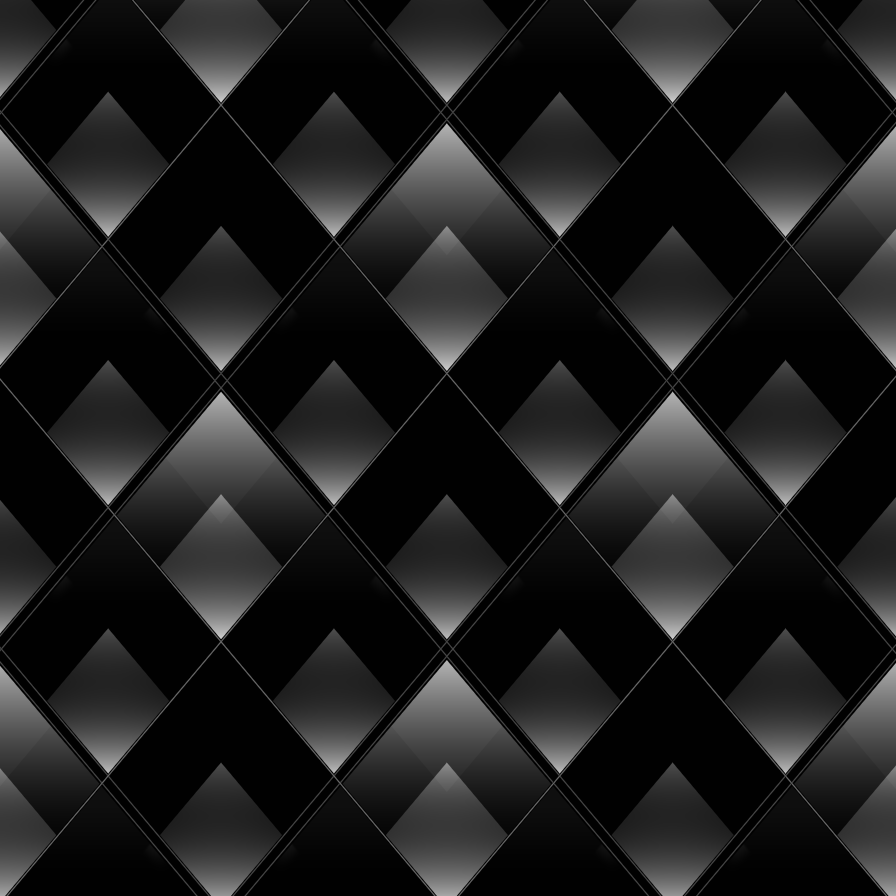
Give the GLSL for this pattern, as a Shadertoy shader.

```glsl
// Black diamond lattice with glowing nested diamonds and fine single and double lines.

const vec2  PITCH      = vec2(0.252, 0.2995);   // width and height of one diamond
const vec2  CENTRE     = vec2(0.4987, 0.7330);  // centre of one bright diamond
const float INNER      = 0.05;    // upper limit of the nested diamond, cell units
const float INSET      = 0.009;   // gap between fills and lower edges
const float BAND       = 0.054;   // spacing of the double lines
const float BAND_GAP   = 0.068;   // black margin under the double lines
const float LINE_HALF  = 0.0007;  // half line width, canvas units
const float LINE_GREY  = 0.40;
const float BAND_GREY  = 0.27;
const float BLACK      = 0.004;

// Cell units to canvas units, measured across a lattice line.
float cellToCanvas() {
    return 1.0 / length(1.0 / PITCH);
}

// Smoothed square in lattice axes, which is a diamond on the canvas.
float diamond(vec2 p, vec2 low, vec2 high, float px) {
    vec2 inside = min(p - low, high - p) * cellToCanvas();
    return clamp(min(inside.x, inside.y) / px + 0.5, 0.0, 1.0);
}

// Lines at one offset, repeated every second cell along both axes.
float latticeLines(vec2 q, float offset, float px) {
    vec2 d = abs(mod(q - offset + 1.0, 2.0) - 1.0) * cellToCanvas();
    return clamp((LINE_HALF - min(d.x, d.y)) / px + 0.5, 0.0, 1.0);
}

// Nested diamond: bright lower tip, dim waist, soft grey upper tip.
float innerShade(float height, float side) {
    float s = clamp(height / (0.5 + INNER), 0.0, 1.0);
    float waist = 0.065 * (1.0 - 0.55 * pow(side / 0.275, 2.0));
    return waist + 0.72 * pow(1.0 - s, 3.2) + 0.24 * pow(s, 4.0);
}

void mainImage(out vec4 fragColor, in vec2 fragCoord) {
    float px = 1.0 / iResolution.y;
    vec2 p = (fragCoord / iResolution.y - CENTRE) / PITCH;

    // Diagonal axes: both coordinates grow towards the top of a diamond.
    vec2 q = vec2(p.y + p.x, p.y - p.x);
    vec2 cell = floor(q + 0.5);
    vec2 local = q - cell;
    vec2 even = 1.0 - mod(cell, 2.0);
    float height = 0.5 + 0.5 * (local.x + local.y);
    float side = 0.5 * (local.x - local.y);
    float bright = even.x * even.y;
    float mixedCell = abs(even.x - even.y);

    // Fill area, cut back beneath the double lines.
    vec2 low = vec2(-0.5 + INSET);
    vec2 high = 0.5 - mix(vec2(INSET), vec2(BAND_GAP), even);
    float body = diamond(local, low, high, px);
    float grey = BLACK;

    // Bright cells: light falling from the top, with a faint upper facet.
    float fall = clamp((height - 0.25) / 0.68, 0.0, 1.0);
    float facet = diamond(local, vec2(-0.06), high, px);
    grey += bright * body * (0.66 * pow(fall, 1.7) + 0.025 * facet + 0.015);

    // Mixed cells: a dim upper glow and a small wedge beside the double line.
    vec2 banded = even.x > 0.5 ? local.xy : local.yx;
    float wedge = smoothstep(0.35, 0.44, banded.x)
                * smoothstep(-0.12, INNER, banded.y)
                * (1.0 - smoothstep(INNER, INNER + 0.02, banded.y));
    float glow = 0.055 * smoothstep(0.62, 0.95, height) + 0.05 * wedge;
    grey += mixedCell * body * glow;

    // Nested diamond in the lower part of every cell.
    float inner = diamond(local, low, vec2(INNER), px);
    grey += inner * (innerShade(height, side) + 0.05 * bright);

    // Single lines alternate with double lines.
    float single = latticeLines(q, -0.5, px);
    float pair = max(latticeLines(q, 0.5, px), latticeLines(q, 0.5 - BAND, px));
    grey = max(grey, max(single * LINE_GREY, pair * BAND_GREY));

    fragColor = vec4(vec3(min(grey, 1.0)), 1.0);
}
```
